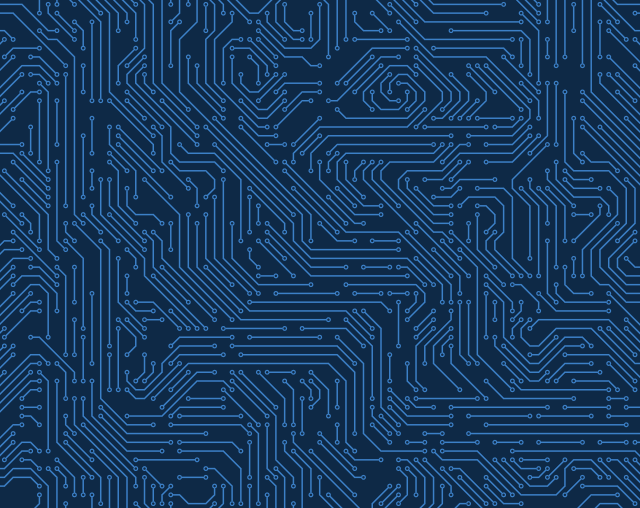
Give the GLSL for this pattern, as a WebGL 2 fragment shader.

```glsl
#version 300 es
precision highp float;
precision highp int;

// Circuit-board traces: every node of a square grid wishes to step along a
// swirling flow, snapped to eight directions. Wishes that neither collide nor
// cross become traces, and each loose end gets a small ring.

uniform vec2 u_resolution;
out vec4 outColor;

const float ROWS = 58.0;             // grid nodes over the canvas height
const float LINE_HALF_WIDTH = 0.085; // in grid cells, as are the ring sizes
const float RING_RADIUS = 0.205;
const float RING_HALF_WIDTH = 0.07;
const float BLANK_SHARE = 0.085;     // nodes left empty
const float STOP_SHARE = 0.02;       // nodes that only end a trace
const vec2 DRIFT = vec2(0.32, -0.32); // prevailing direction of the traces
const float BROAD_SWIRL = 11.0;      // swirl sizes in cells
const float FINE_SWIRL = 5.0;
const float FINE_WEIGHT = 0.4;
const vec3 BOARD_COLOR = vec3(0.053, 0.162, 0.273);
const vec3 TRACE_COLOR = vec3(0.235, 0.500, 0.780);

const int SIDE = 8;                  // nodes planned around each cell: 8 x 8
const int REACH = 3;
const ivec2 NONE = ivec2(0);
const ivec2 BLANK = ivec2(2);
ivec2 plan[SIDE * SIDE];

float hash(vec2 p) {
    return fract(sin(dot(p, vec2(127.1, 311.7))) * 43758.5453);
}

// Curl of smooth value noise: a flow without sources or sinks.
vec2 swirl(vec2 p) {
    vec2 i = floor(p), f = p - i;
    vec2 u = f * f * (3.0 - 2.0 * f);
    vec2 slope = 6.0 * f * (1.0 - f);
    float a = hash(i), b = hash(i + vec2(1, 0));
    float c = hash(i + vec2(0, 1)), d = hash(i + vec2(1, 1));
    vec2 gradient = slope * vec2(mix(b - a, d - c, u.y), mix(c - a, d - b, u.x));
    return vec2(gradient.y, -gradient.x);
}

// The step a node would like to take, as one of eight directions.
ivec2 wishedStep(vec2 node) {
    float chance = hash(node + 17.3);
    if (chance < BLANK_SHARE) return BLANK;
    if (chance < BLANK_SHARE + STOP_SHARE) return NONE;
    vec2 flow = DRIFT + swirl(node / BROAD_SWIRL + 3.7)
              + FINE_WEIGHT * swirl(node / FINE_SWIRL + 41.2);
    return ivec2(round(1.307 * normalize(flow + 1e-5)));
}

ivec2 wish(ivec2 p) {
    return plan[(p.y + REACH) * SIDE + p.x + REACH];
}

// Rising diagonals give way to falling ones.
bool crossed(ivec2 p, ivec2 s) {
    if (s.x * s.y <= 0) return false;
    ivec2 a = p + ivec2(s.x, 0), b = p + ivec2(0, s.y);
    return wish(a) == b - a || wish(b) == a - b;
}

// The step by which a trace enters node q; the straightest one wins.
ivec2 incoming(ivec2 q) {
    ivec2 goal = wish(q), winner = NONE;
    if (goal == BLANK) return NONE;
    float best = 0.6;
    for (int y = -1; y <= 1; y++)
    for (int x = -1; x <= 1; x++) {
        ivec2 s = ivec2(x, y);
        if (s == NONE || wish(q - s) != s || crossed(q - s, s)) continue;
        float score = goal == NONE ? 0.7
                    : dot(normalize(vec2(s)), normalize(vec2(goal)));
        if (score > best + 0.01) { best = score; winner = s; }
    }
    return winner;
}

bool leaves(ivec2 p) {
    ivec2 s = wish(p);
    return s != NONE && s != BLANK && incoming(p + s) == s;
}

// Distance from p to the segment between the origin and b.
float segmentDistance(vec2 p, vec2 b) {
    return length(p - b * clamp(dot(p, b) / dot(b, b), 0.0, 1.0));
}

void main() {
    float pixel = ROWS / u_resolution.y;
    vec2 position = gl_FragCoord.xy * pixel - 0.5;
    vec2 base = floor(position), local = position - base;

    for (int k = 0; k < SIDE * SIDE; k++)
        plan[k] = wishedStep(base + vec2(k % SIDE - REACH, k / SIDE - REACH));

    // Traces and rings at the four corners of the cell.
    float lineDistance = 9.0, ringDistance = 9.0;
    for (int k = 0; k < 4; k++) {
        ivec2 node = ivec2(k % 2, k / 2);
        vec2 offset = local - vec2(node);
        ivec2 entry = incoming(node), exitStep = wish(node);
        bool enters = entry != NONE, exits = leaves(node);
        // Traces of a single step are dropped.
        bool hasIn = enters && (exits || incoming(node - entry) != NONE);
        bool hasOut = exits && (enters || leaves(node + exitStep));
        if (hasIn) lineDistance = min(lineDistance, segmentDistance(offset, -vec2(entry)));
        if (hasOut) lineDistance = min(lineDistance, segmentDistance(offset, vec2(exitStep)));
        if (hasIn != hasOut) ringDistance = min(ringDistance, length(offset));
    }

    // Smooth edges; the rings are hollow.
    float line = clamp(0.5 + (LINE_HALF_WIDTH - lineDistance) / pixel, 0.0, 1.0);
    float outside = clamp(0.5 + (ringDistance - RING_RADIUS) / pixel, 0.0, 1.0);
    float ring = clamp(0.5 + (RING_HALF_WIDTH - abs(ringDistance - RING_RADIUS)) / pixel, 0.0, 1.0);
    outColor = vec4(mix(BOARD_COLOR, TRACE_COLOR, max(line * outside, ring)), 1.0);
}
```
